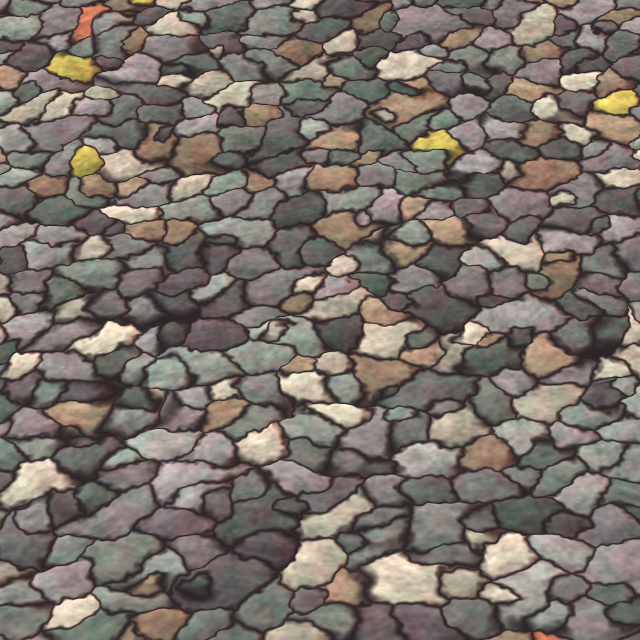
Write a WebGL 1 fragment shader that draws this texture.

```glsl
precision highp float;
// Coarse grey gravel with pale, tan and rusty stones, receding towards the top.

uniform vec2 u_resolution;

#define NEAR_DENSITY vec2(13.0, 17.0)
#define FAR_DENSITY vec2(20.0, 30.0)
#define TILT 0.35
#define GAP_WIDTH 0.24
#define MOTTLE 0.30
#define RELIEF 0.25
#define PALE_SHARE 0.14
#define TAN_SHARE 0.12
#define ACCENT_SHARE 0.025
#define GAP_COLOR vec3(0.17, 0.14, 0.15)
#define PALE_COLOR vec3(0.78, 0.73, 0.65)
#define TAN_COLOR vec3(0.63, 0.53, 0.44)

float hash(vec2 p) {
  vec3 q = fract(vec3(p.xyx) * 0.1031);
  q += dot(q, q.yzx + 33.33);
  return fract((q.x + q.y) * q.z);
}

float noise(vec2 p) {
  vec2 i = floor(p), f = fract(p);
  f = f * f * (3.0 - 2.0 * f);
  return mix(mix(hash(i), hash(i + vec2(1.0, 0.0)), f.x),
             mix(hash(i + vec2(0.0, 1.0)), hash(i + 1.0), f.x), f.y);
}

float fbm(vec2 p) {
  return 0.5 * noise(p) + 0.3 * noise(p * 2.1 + 7.3) + 0.2 * noise(p * 4.3 + 2.9);
}

vec2 rotate(vec2 p, float angle) {
  float c = cos(angle), s = sin(angle);
  return vec2(c * p.x + s * p.y, c * p.y - s * p.x);
}

// Ground plane: density grows with height on the canvas.
vec2 groundPosition(vec2 uv) {
  vec2 growth = FAR_DENSITY - NEAR_DENSITY;
  return vec2((uv.x - 0.5) * (NEAR_DENSITY.x + growth.x * uv.y),
              NEAR_DENSITY.y * uv.y + 0.5 * growth.y * uv.y * uv.y) + 50.0;
}

// Rounded irregular polygon, as a soft maximum over tilted half planes.
float stoneDistance(vec2 q, vec2 id) {
  float sum = 0.0;
  for (int k = 0; k < 6; k++) {
    float fk = float(k);
    float r = hash(id + fk * 17.3);
    float angle = 1.0472 * (fk + 0.8 * r);
    float side = max(dot(q, vec2(cos(angle), sin(angle))), 0.0);
    sum += pow(side * mix(0.8, 1.3, fract(r * 13.7)) + 0.0001, 5.0);
  }
  return pow(sum, 0.2);
}

vec3 stoneColor(vec2 id) {
  float pick = hash(id + 91.7), shade = hash(id + 43.1);
  float hue = hash(id + 12.9) - 0.5;
  vec3 grey = mix(0.34, 0.63, shade) * vec3(1.03, 1.0, 0.965);
  grey += hue * vec3(0.05, -0.035, 0.015);
  vec3 accent = mix(vec3(0.76, 0.45, 0.35), vec3(0.82, 0.74, 0.38), step(0.0, hue));
  if (pick < ACCENT_SHARE) return accent;
  if (pick < ACCENT_SHARE + PALE_SHARE) return PALE_COLOR * mix(0.88, 1.1, shade);
  if (pick < ACCENT_SHARE + PALE_SHARE + TAN_SHARE) return TAN_COLOR * mix(0.85, 1.15, shade);
  return grey;
}

void main() {
  vec2 uv = gl_FragCoord.xy / u_resolution.y;
  vec2 ground = groundPosition(uv);
  vec2 wobble = vec2(fbm(ground * 1.8), fbm(ground * 1.8 + 31.0)) - 0.5;
  vec2 p = ground + 0.45 * wobble;
  vec2 cell = floor(p);

  // Nearest and second nearest stone, weighted by size.
  float nearest = 9.0, second = 9.0;
  vec2 stone = cell, local = vec2(0.0);
  for (int j = -2; j <= 2; j++) {
    for (int i = -2; i <= 2; i++) {
      vec2 id = cell + vec2(float(i), float(j));
      vec2 center = id + 0.05 + 0.9 * vec2(hash(id + 3.1), hash(id + 57.7));
      float size = mix(0.6, 1.35, hash(id + 23.5));
      float angle = TILT + 1.5 * (hash(id + 71.9) - 0.5);
      vec2 q = rotate(p - center, angle) / size * vec2(0.82, 1.2);
      float d = stoneDistance(q, id);
      if (d < nearest) {
        second = nearest;
        nearest = d;
        stone = id;
        local = (p - center) / size;
      } else {
        second = min(second, d);
      }
    }
  }

  // Stone surface: broken facets, fine pits and light from the upper left.
  float edge = second - nearest;
  vec2 grain = rotate(ground, TILT + 1.2 * (hash(stone + 8.3) - 0.5));
  float facets = fbm(grain * vec2(2.2, 4.2) + stone * 3.7) - 0.5;
  float pits = noise(ground * vec2(9.0, 7.5)) - 0.5;
  float slope = clamp(dot(local, vec2(-0.45, 0.9)), -0.8, 0.8);
  float light = 1.0 + RELIEF * slope + MOTTLE * (1.6 * facets + 0.5 * pits);
  vec3 color = stoneColor(stone) * light;

  // Faint mineral tints, and a rusty rim on the right of the stones.
  float tint = noise(ground * 2.6 + 83.0) - 0.5;
  color += tint * vec3(-0.06, 0.04, 0.015);
  float rim = smoothstep(0.15, 0.55, local.x) * (1.0 - smoothstep(0.05, 0.3, edge));
  color *= mix(vec3(1.0), vec3(1.08, 0.88, 0.82), rim);

  // Dark gaps, wider below each stone and of uneven depth.
  float gap = GAP_WIDTH * (1.0 - 0.5 * slope) * mix(0.6, 1.4, noise(ground * 1.5 + 19.0));
  float cover = smoothstep(-0.03, gap, edge);
  color = mix(GAP_COLOR, color, cover);
  gl_FragColor = vec4(clamp(color, 0.0, 1.0), 1.0);
}
```
